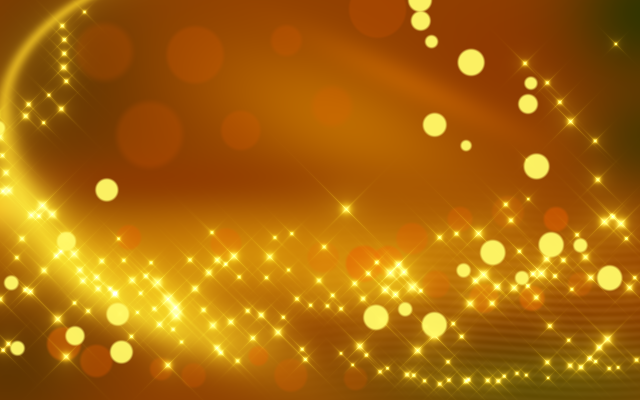
A Shadertoy shader for this background:

```glsl
// Amber festive backdrop: soft colour pools, a curved ribbon of light, discs
// on wavy chains and diagonal sparkles hashed around guide curves.
// Units: canvas height = 1, origin at lower left.
const vec3 RUST = vec3(0.57, 0.25, 0.005);
const vec3 RED = vec3(0.56, 0.21, 0.0);
const vec3 BROWN = vec3(0.35, 0.20, 0.005);
const vec3 AMBER = vec3(0.75, 0.43, 0.005);
const vec3 GOLD = vec3(0.82, 0.52, 0.02);
const vec3 HONEY = vec3(0.92, 0.66, 0.06);
const vec3 OLIVE = vec3(0.38, 0.31, 0.02);
const vec3 GREEN = vec3(0.18, 0.20, 0.0);
const vec3 EMBER = vec3(0.92, 0.36, 0.0);
const vec3 LEMON = vec3(1.0, 0.97, 0.40);
const vec3 SPARK = vec3(1.0, 0.77, 0.10);
const vec3 RIBBON = vec3(0.98, 0.76, 0.14);
const vec2 ARC_CENTER = vec2(0.70, 0.72);
const float RAY_WIDTH = 0.0016;
const int BAND_STARS = 115;
const int GUIDE_STARS = 26;

vec2 hash2(float n) {
    return fract(sin(vec2(n * 12.9898 + 1.7, n * 78.233 + 4.1)) * 43758.55);
}

// Soft elliptical pool centred at (x, y) with radii (rx, ry)
float pool(vec2 p, float x, float y, float rx, float ry) {
    vec2 q = (p - vec2(x, y)) / vec2(rx, ry);
    return exp(-dot(q, q));
}

float disc(vec2 p, vec2 c, float radius, float blur) {
    return 1.0 - smoothstep(radius - blur, radius + blur, length(p - c));
}

vec3 screenBlend(vec3 base, vec3 light) {
    return 1.0 - (1.0 - base) * (1.0 - clamp(light, 0.0, 1.0));
}

vec3 background(vec2 p) {
    vec3 col = mix(RUST, BROWN, 0.8 * pool(p, 0.14, 0.82, 0.26, 0.32));
    vec2 tilted = p + vec2(0.0, 0.3 * (p.x - 0.85));
    col = mix(col, AMBER, 0.95 * pool(tilted, 0.86, 0.7, 0.34, 0.16));
    col = mix(col, RED, 0.7 * pool(p, 1.32, 0.86, 0.25, 0.16));
    col = mix(col, GOLD, 0.9 * pool(p, 0.65, 0.37, 0.7, 0.13));
    col = mix(col, RED, 0.6 * pool(p, 0.4, 0.55, 0.4, 0.055));
    col = mix(col, BROWN, 0.9 * pool(p, 0.02, 0.08, 0.25, 0.2));
    col = mix(col, OLIVE, 0.95 * pool(p, 1.35, 0.03, 0.48, 0.14));
    col = mix(col, GREEN, 0.95 * pool(p, 1.62, 0.97, 0.2, 0.19));
    col = mix(col, GREEN, 0.65 * pool(p, 1.62, 0.65, 0.15, 0.14));
    // Bright swath falling away from the ribbon
    vec2 fall = p + vec2(0.0, 0.5 * (p.x - 0.4));
    col = mix(col, HONEY, 0.85 * pool(fall, 0.38, 0.25, 0.32, 0.1));
    col = mix(col, HONEY, 0.5 * pool(p, 0.92, 0.31, 0.22, 0.08));
    col = mix(col, RIBBON, 0.9 * pool(p, 0.0, 0.49, 0.1, 0.07));
    // Slanting beam and fine waves
    float beam = (p.y - 0.9 + 0.47 * (p.x - 0.8)) / 0.045;
    col += vec3(0.11, 0.07, 0.0) * exp(-beam * beam) * pool(p, 1.05, 0.78, 0.28, 0.28);
    float wave = sin(300.0 * (p.y - 0.05 * p.x + 0.025 * sin(5.0 * p.x)));
    return col + 0.025 * wave * pool(p, 1.4, 0.18, 0.45, 0.2);
}

vec2 arcRadii(float side) { return vec2(0.69, side > 0.0 ? 0.40 : 0.59); }

float ribbon(vec2 p) {
    vec2 q = p - ARC_CENTER;
    float d = (length(q / arcRadii(q.y)) - 1.0) * 0.58;
    float w = mix(0.05, 0.016, smoothstep(0.35, 0.85, p.y));
    float fade = 1.0 - smoothstep(0.2, 0.8, p.x);
    return fade * (0.5 * exp(-d * d / (w * w)) + 0.25 * exp(-abs(d) / 0.05));
}

// Glowing core with two crossed diagonal rays
float sparkle(vec2 d, float size) {
    float r = length(d) / size;
    vec2 q = abs(vec2(d.x + d.y, d.x - d.y)) * 0.7071;
    float rays = exp(-q.x / RAY_WIDTH - q.y / (0.045 * size))
               + exp(-q.y / RAY_WIDTH - q.x / (0.032 * size));
    return exp(-r * r / 0.00012) + 0.45 * exp(-r / 0.023) + 0.65 * rays;
}

float sparkles(vec2 p) {
    float light = 0.0;
    for (int i = 0; i < BAND_STARS; i++) {
        float k = float(i), s = hash2(k + 200.0).x;
        vec2 h = hash2(k);
        float x = 1.6 * fract(k * 0.618034);
        float y = 0.28 + 0.04 * smoothstep(0.8, 1.5, x) + 0.24 * (h.x + h.y - 1.0);
        light += sparkle(p - vec2(x, y), mix(0.5, 1.4, s * s));
    }
    // Ribbon, bottom row, then both upper edges
    for (int i = 0; i < GUIDE_STARS; i++) {
        float t = float(i) / float(GUIDE_STARS), a = mix(3.0, 4.75, t);
        vec2 h = hash2(float(i) + 400.0);
        vec2 c = ARC_CENTER + arcRadii(sin(a)) * vec2(cos(a), sin(a));
        light += sparkle(p - c - 0.12 * (h - 0.4), 0.6 + 0.8 * h.y);
        float x = 0.85 + 0.75 * t + 0.028 * h.y;
        float y = 0.053 + 0.025 * cos(9.0 * (x - 0.85)) + 0.045 * h.x;
        light += sparkle(p - vec2(x, y), 0.35 + 0.4 * h.y);
        if (i % 3 > 0) continue;
        light += sparkle(p - vec2(0.16 - 0.06 * t + 0.06 * h.x, 0.97 - 0.3 * t), 0.4 + 0.6 * h.y);
        light += sparkle(p - vec2(1.3 + 0.28 * h.x, 0.89 - 0.42 * t), 0.3 + 0.8 * h.y);
    }
    return light;
}

vec3 emberDiscs(vec3 col, vec2 p, float px) {
    for (int i = 0; i < 10; i++) {
        float k = float(i);
        vec2 h = hash2(k + 30.0);
        vec2 upper = vec2(0.26 + 0.114 * k, 0.77 + 0.1 * cos(3.1416 * k) + 0.018 * k - 0.05 * sin(0.52 * k));
        vec2 right = vec2(0.91 + 0.06 * k, 0.36 + 0.11 * cos(2.85 * (k - 6.0)));
        vec2 left = vec2(0.16 + 0.081 * k, 0.15 + 0.2 * cos(2.094 * (k - 5.0)) + 0.1 * h.x);
        float big = 0.06 + 0.022 * cos(1.05 * (k - 1.0));
        if (i < 7) col = mix(col, EMBER, 0.2 * disc(p, upper, big, 0.004 + 0.01 * h.y));
        col = mix(col, EMBER, (0.2 + 0.35 * h.y) * disc(p, right, 0.029 + 0.018 * h.x, 2.0 * px));
        col = mix(col, EMBER, (0.2 + 0.3 * h.x) * disc(p, left, 0.024 + 0.02 * h.y, 2.0 * px));
    }
    return col;
}

vec3 lemonDiscs(vec3 col, vec2 p, float px) {
    for (int i = 0; i < 9; i++) {
        float k = float(i), rest = max(1.0 - k / 7.0, 0.0);
        float swing = cos(2.094 * (k - 1.0) - 0.6), blur = 0.0015 + px;
        vec2 top = vec2(1.205 - 0.155 * cos(0.155 * k * k), 1.0 - 0.052 * k);
        float rise = mix(0.18, 0.36, smoothstep(0.0, 5.0, k));
        vec2 low = vec2(0.94 + 0.073 * k, rise + 0.055 * cos(2.1 * (k - 3.5)));
        vec2 left = vec2(0.18 + 0.15 * swing - 0.05 * rest * rest, 0.12 + 0.56 * pow(rest, 2.1));
        float mask = disc(p, top, 0.023 + 0.01 * cos(2.4 * (k - 3.0)), blur);
        mask = max(mask, disc(p, low, 0.024 + 0.007 * cos(3.1416 * k), blur));
        if (i < 8) mask = max(mask, disc(p, left, 0.023 + 0.006 * swing, blur));
        col = mix(col, LEMON, 0.96 * mask);
    }
    return col;
}

void mainImage(out vec4 fragColor, in vec2 fragCoord) {
    vec2 p = fragCoord / iResolution.y;
    float px = 1.0 / iResolution.y, light = sparkles(p);
    vec3 col = screenBlend(background(p), RIBBON * ribbon(p));
    col = emberDiscs(col, p, px);
    col = screenBlend(col, 0.7 * light * SPARK + vec3(0.0, 0.1, 0.35) * max(light - 0.85, 0.0));
    fragColor = vec4(lemonDiscs(col, p, px), 1.0);
}
```
